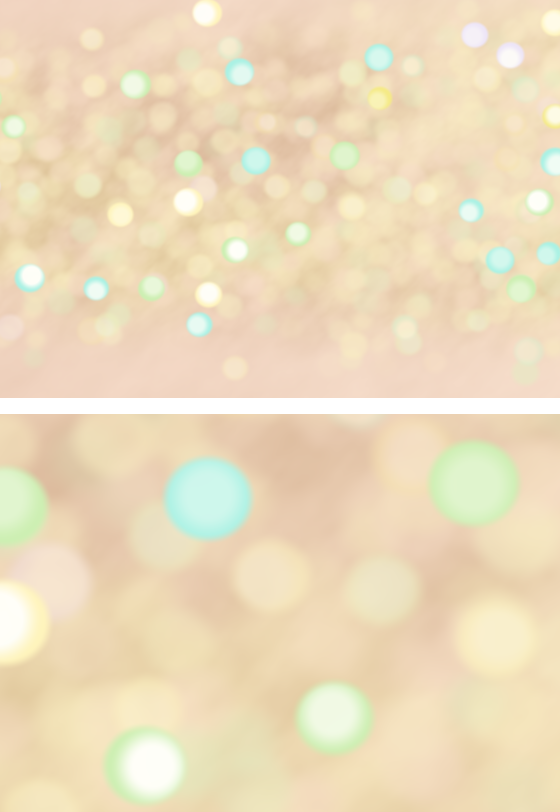
Top: the whole. Bottom: its middle third, enlarged.
Give the GLSL for this background, as a WebGL 1 fragment shader.

```glsl
precision highp float;
// Pale gold glitter out of focus: a blush backdrop with a mottled tan band,
// covered by jittered grids of soft discs, from faint wide ones to bright
// crisp ones with tinted rims. Lengths are in units of the canvas height.

uniform vec2 u_resolution;

float hash(vec2 p) {
    return fract(sin(dot(p, vec2(127.1, 311.7))) * 43758.545);
}

float noise(vec2 p) {
    vec2 i = floor(p), f = fract(p);
    f = f * f * (3.0 - 2.0 * f);
    return mix(mix(hash(i), hash(i + vec2(1.0, 0.0)), f.x),
               mix(hash(i + vec2(0.0, 1.0)), hash(i + 1.0), f.x), f.y);
}

float fbm(vec2 p) {
    float sum = 0.0, amp = 0.5;
    for (int i = 0; i < 4; i++) {
        sum += amp * noise(p);
        p = mat2(1.6, 1.2, -1.2, 1.6) * p + 7.3;
        amp *= 0.5;
    }
    return sum / 0.9375;
}

// Density of the glitter: a broad band, reaching higher on the right
float glitterBand(vec2 p) {
    float bottom = smoothstep(0.08, 0.34, p.y + 0.03 * p.x);
    float top = 1.0 - smoothstep(0.70, 1.0, p.y - 0.09 * p.x);
    return bottom * top;
}

// Rim colour of a bright disc
vec3 glintTint(float h) {
    vec3 tint = vec3(1.0, 0.96, 0.74);
    tint = mix(tint, vec3(0.66, 0.95, 0.90), step(0.30, h));
    tint = mix(tint, vec3(0.80, 0.94, 0.70), step(0.58, h));
    tint = mix(tint, vec3(0.96, 0.92, 0.52), step(0.75, h));
    return mix(tint, vec3(0.93, 0.90, 0.98), step(0.85, h));
}

// Lays one jittered grid of discs over a colour; gleam runs from faint to bright
vec3 addDiscs(vec3 color, vec2 p, float cell, float radius, float edge,
              float share, float gleam, float seed) {
    vec2 home = floor(p / cell);
    for (int y = -1; y <= 1; y++) {
        for (int x = -1; x <= 1; x++) {
            vec2 id = home + vec2(float(x), float(y));
            vec2 key = id + seed;
            vec2 jitter = vec2(hash(key + 11.3), hash(key + 23.7));
            vec2 center = (id + 0.12 + 0.76 * jitter) * cell;
            float present = step(hash(key), share * glitterBand(center));

            vec2 d = p - center;
            float r = radius * mix(0.82, 1.1, hash(key + 37.1));
            float dist = length(d * vec2(1.0, 1.06));
            float disc = 1.0 - smoothstep(r - edge, r + edge, dist);

            // White core, shifted to one side, inside a tinted rim
            float h = hash(key + 51.9);
            vec2 shift = r * 0.5 * (vec2(hash(key + 3.1), hash(key + 5.7)) - 0.5);
            float core = 1.0 - smoothstep(0.45 * r, 1.05 * r, length(d - shift));
            core *= mix(0.35, 1.15, hash(key + 67.3));
            vec3 bright = mix(glintTint(h), vec3(1.0, 1.0, 0.98), min(core, 1.0));
            vec3 faint = mix(vec3(0.98, 0.94, 0.76), vec3(0.97, 0.86, 0.78),
                             smoothstep(0.4, 0.9, h));
            faint = mix(faint, vec3(0.88, 0.93, 0.76), step(h, 0.12));

            float opacity = mix(0.12 + 0.38 * hash(key + 79.1), 0.96, gleam);
            color = mix(color, mix(faint, bright, gleam), disc * opacity * present);
        }
    }
    return color;
}

void main() {
    vec2 p = gl_FragCoord.xy / u_resolution.y;
    float across = gl_FragCoord.x / u_resolution.x;
    float band = glitterBand(p);

    // Blush backdrop, paler to the right, with a tan band
    vec3 color = mix(vec3(0.93, 0.81, 0.73), vec3(0.97, 0.88, 0.81),
                     0.25 + 0.35 * across + 0.5 * (fbm(p * 3.0 + 4.0) - 0.4));
    vec3 tan = mix(vec3(0.90, 0.78, 0.67), vec3(0.92, 0.84, 0.67),
                   smoothstep(0.3, 0.7, fbm(p * 5.0 + 19.0)));
    color = mix(color, tan, 0.9 * band);

    // Mottling drawn out along a rising diagonal
    vec2 q = vec2(dot(p, vec2(0.75, 0.66)), dot(p, vec2(-0.66, 0.75)));
    float mottle = fbm(q * vec2(9.0, 17.0)) - 0.5;
    color += mottle * vec3(0.13, 0.17, 0.20) * (0.2 + 0.8 * band);

    // Pale golden haze at the upper right
    float haze = exp(-dot(p - vec2(1.28, 0.66), p - vec2(1.28, 0.66)) * 9.0);
    color = mix(color, vec3(0.99, 0.95, 0.80), 0.4 * haze);

    // Discs from blurred and faint to crisp and bright
    color = addDiscs(color, p, 0.055, 0.027, 0.014, 0.75, 0.0, 3.0);
    color = addDiscs(color, p + 0.021, 0.068, 0.033, 0.010, 0.65, 0.06, 41.0);
    color = addDiscs(color, p + 0.047, 0.100, 0.034, 0.008, 0.34, 0.40, 87.0);
    color = addDiscs(color, p + 0.013, 0.112, 0.036, 0.005, 0.33, 1.0, 133.0);

    gl_FragColor = vec4(clamp(color, 0.0, 1.0), 1.0);
}
```
